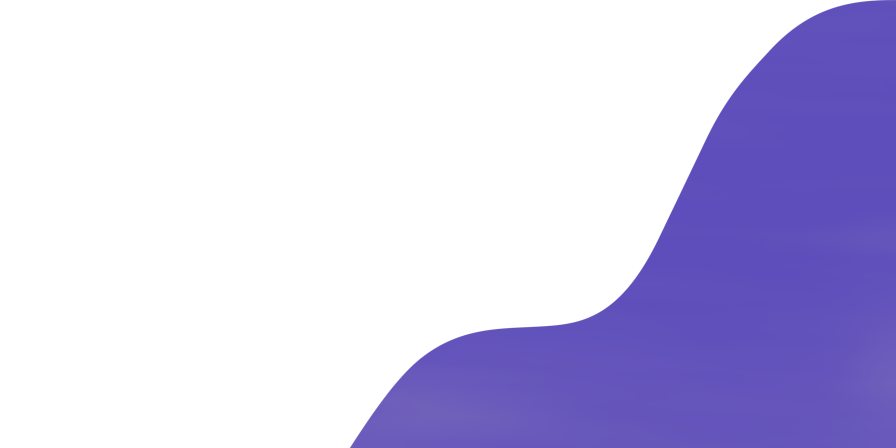
Write a Shadertoy shader that draws this background.

```glsl
// A violet hill rising to the right over a plain white ground.
// Its crest is a cubic Hermite curve through a few knots; the fill is a soft
// gradient with pale glows and faint horizontal streaks of gradient noise.

const vec3 WHITE = vec3(1.0);
const vec3 VIOLET = vec3(0.367, 0.305, 0.735);
const vec3 PALE_VIOLET = vec3(0.455, 0.395, 0.730);

const float BASE_TINT = 0.36;       // paleness gained towards the bottom
const float STREAK_TINT = 0.14;     // strength of the streaks
const vec2 STREAK_SCALE = vec2(2.2, 17.0);
const vec2 LEFT_GLOW = vec2(0.93, 0.08);
const vec2 LEFT_GLOW_SIZE = vec2(0.28, 0.09);
const vec2 RIGHT_GLOW = vec2(2.0, 0.17);
const vec2 RIGHT_GLOW_SIZE = vec2(0.10, 0.13);
const vec2 SIDE_GLOW = vec2(2.0, 0.47);
const vec2 SIDE_GLOW_SIZE = vec2(0.16, 0.05);

// Crest knots: x, height, slope
const int KNOTS = 7;
const vec3 CREST[KNOTS] = vec3[KNOTS](
    vec3(0.781, 0.000, 1.55),
    vec3(0.943, 0.203, 0.77),
    vec3(1.219, 0.272, 0.07),
    vec3(1.471, 0.469, 2.08),
    vec3(1.5755, 0.6875, 2.10),
    vec3(1.719, 0.888, 1.08),
    vec3(2.000, 1.000, 0.00));

// Height and slope of the crest at x
vec2 crestAt(float x) {
    vec3 a = CREST[0], b = CREST[1];
    for (int i = 1; i < KNOTS - 1; i++) {
        if (x > CREST[i].x) {
            a = CREST[i];
            b = CREST[i + 1];
        }
    }
    float span = b.x - a.x;
    float t = clamp((x - a.x) / span, 0.0, 1.0);
    float rise = b.y - a.y;
    float m0 = a.z * span, m1 = b.z * span;
    float c2 = 3.0 * rise - 2.0 * m0 - m1;
    float c3 = m0 + m1 - 2.0 * rise;
    float height = a.y + t * (m0 + t * (c2 + t * c3));
    float slope = (m0 + t * (2.0 * c2 + 3.0 * t * c3)) / span;
    // Carry on straight before the first knot
    height += min(x - CREST[0].x, 0.0) * CREST[0].z;
    return vec2(height, slope);
}

vec2 gradientAt(vec2 cell) {
    float h = fract(sin(dot(cell, vec2(127.1, 311.7))) * 43758.5);
    return vec2(cos(6.2832 * h), sin(6.2832 * h));
}

float gradientNoise(vec2 p) {
    vec2 i = floor(p), f = fract(p);
    vec2 u = f * f * f * (f * (f * 6.0 - 15.0) + 10.0);
    vec2 e = vec2(0.0, 1.0);
    return mix(
        mix(dot(gradientAt(i), f), dot(gradientAt(i + e.yx), f - e.yx), u.x),
        mix(dot(gradientAt(i + e), f - e), dot(gradientAt(i + 1.0), f - 1.0), u.x),
        u.y);
}

float glow(vec2 p, vec2 centre, vec2 size) {
    vec2 d = (p - centre) / size;
    return exp(-dot(d, d));
}

vec3 hillColour(vec2 p) {
    float tint = BASE_TINT * (1.0 - smoothstep(0.0, 0.5, p.y));
    tint += 0.12 * smoothstep(0.65, 1.0, p.y);
    tint += 0.42 * glow(p, LEFT_GLOW, LEFT_GLOW_SIZE);
    tint += 0.40 * glow(p, RIGHT_GLOW, RIGHT_GLOW_SIZE);
    tint += 0.25 * glow(p, SIDE_GLOW, SIDE_GLOW_SIZE);
    // Streaks tilt slightly down to the right
    vec2 q = (p + vec2(0.0, 0.05 * p.x)) * STREAK_SCALE;
    tint += STREAK_TINT * (gradientNoise(q) + 0.5 * gradientNoise(q * 2.0 + 7.3));
    return mix(VIOLET, PALE_VIOLET, clamp(tint, 0.0, 1.0));
}

void mainImage(out vec4 fragColor, in vec2 fragCoord) {
    // x runs 0 to 2, y runs 0 to 1
    vec2 p = fragCoord / iResolution.xy * vec2(2.0, 1.0);
    float pixel = 1.0 / iResolution.y;

    // Distance below the crest, corrected for its slope
    vec2 crest = crestAt(p.x);
    float depth = (crest.x - p.y) / sqrt(1.0 + crest.y * crest.y);
    float cover = smoothstep(-0.75 * pixel, 0.75 * pixel, depth);

    fragColor = vec4(mix(WHITE, hillColour(p), cover), 1.0);
}
```
